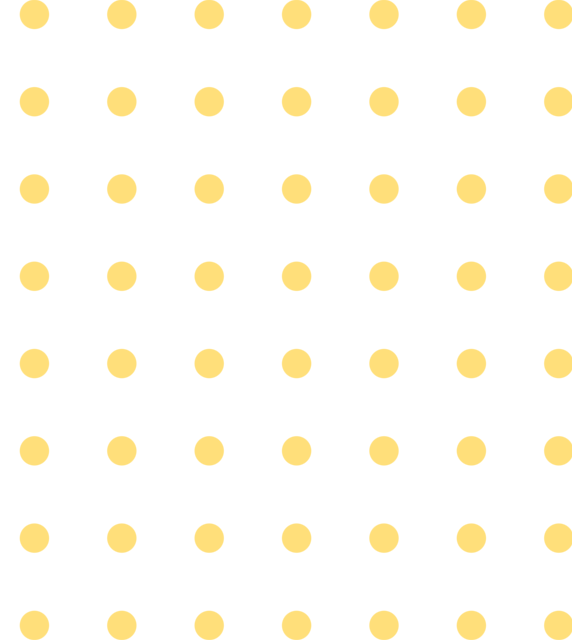
Reproduce this pattern procedurally as a Shadertoy shader.

```glsl
// Grid of soft yellow dots, seven across and eight down, on white.

// Lengths are fractions of the canvas height.
#define DOT_PITCH    vec2(0.13655, 0.13638)
#define FIRST_CENTER vec2(0.0538, 0.0228)
#define DOT_RADIUS   0.0229
#define EDGE_WIDTH   0.0027
#define DOT_COLOR    vec3(1.0, 0.875, 0.478)
#define PAPER_COLOR  vec3(1.0)

// Signed distance to the nearest dot of the repeating grid.
float dotGridDistance(vec2 point) {
    vec2 cell = (point - FIRST_CENTER) / DOT_PITCH;
    vec2 offset = (fract(cell + 0.5) - 0.5) * DOT_PITCH;
    return length(offset) - DOT_RADIUS;
}

void mainImage(out vec4 fragColor, in vec2 fragCoord) {
    vec2 point = fragCoord / iResolution.y;

    // Keep the edge at least one pixel wide on small canvases.
    float halfEdge = 0.5 * max(EDGE_WIDTH, 1.0 / iResolution.y);
    float coverage = 1.0 - smoothstep(-halfEdge, halfEdge, dotGridDistance(point));

    fragColor = vec4(mix(PAPER_COLOR, DOT_COLOR, coverage), 1.0);
}
```
